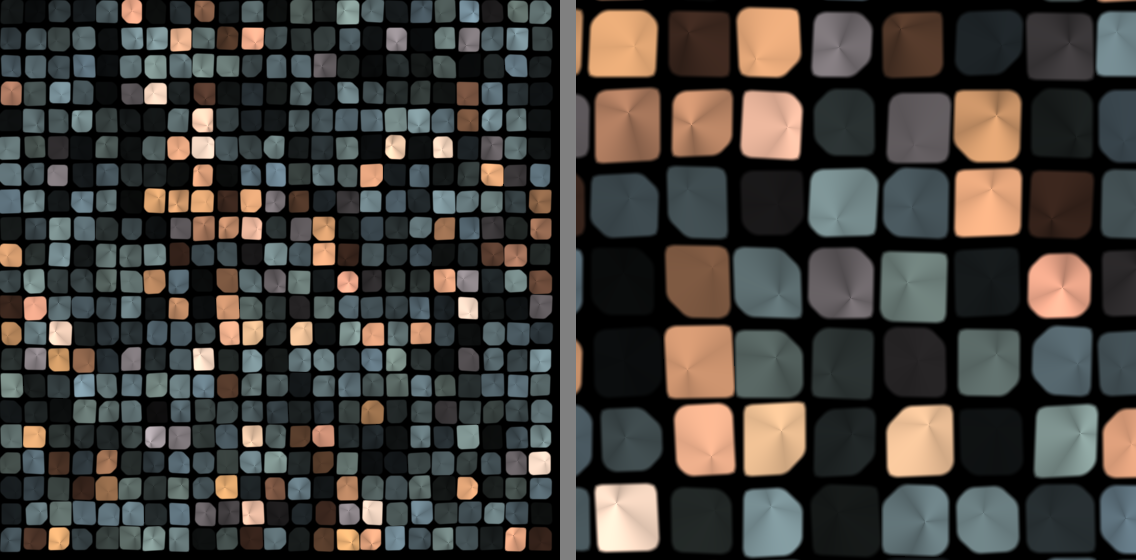
Left, the full canvas; right, a detail of the centre.
Reproduce this pattern procedurally as a WebGL 1 fragment shader.

```glsl
precision highp float;
uniform vec2 u_resolution;

#define GRID vec2(23.0, 21.0)
#define PITCH vec2(0.0430, 0.04707)
#define FIRST_CENTER vec2(0.0195, 0.0378)
#define HALF_SIZE vec2(0.0190, 0.0203)
#define ROW_BOW 0.011
#define JITTER 0.0035
#define MAX_CUT 0.0075
#define ROUNDING 0.003
#define WARM_SHARE 0.18
#define FACET_DEPTH 0.26

float hash(vec2 id, float seed) {
  return fract(sin(dot(id, vec2(127.1, 311.7)) + seed * 74.7) * 43758.5453);
}

float smoothMax(float a, float b, float k) {
  float h = max(k - abs(a - b), 0.0) / k;
  return max(a, b) + h * h * k * 0.25;
}

vec2 tileCenter(vec2 id) {
  vec2 wobble = vec2(hash(id, 1.0), hash(id, 2.0)) - 0.5;
  float rowShift = hash(vec2(id.y, 5.0), 3.0) - 0.5;
  vec2 center = FIRST_CENTER + id * PITCH + wobble * JITTER;
  center.x += rowShift * 0.005;
  center.y -= ROW_BOW * sin(3.14159 * id.y / (GRID.y - 1.0));
  return center;
}

// Skewed box with a different cut on each corner
float tileDistance(vec2 p, vec2 id) {
  p += p.yx * (vec2(hash(id, 4.0), hash(id, 5.0)) - 0.5) * 0.12;
  vec2 halfSize = HALF_SIZE + (vec2(hash(id, 6.0), hash(id, 7.0)) - 0.5) * 0.003;
  vec2 q = abs(p) - halfSize;
  vec2 corner = step(0.0, p);
  float chance = hash(id, 8.0 + corner.x + 2.0 * corner.y);
  float cut = 0.001 + MAX_CUT * chance * chance;
  float chamfer = dot(q, vec2(0.7071)) + cut;
  return smoothMax(max(q.x, q.y), chamfer, ROUNDING);
}

vec3 coolColor(vec2 id) {
  float level = mix(0.04, 0.60, pow(hash(id, 13.0), 1.15));
  vec3 tint = mix(vec3(0.87, 1.0, 0.95), vec3(0.80, 0.97, 1.07), hash(id, 14.0));
  tint = mix(tint, vec3(1.08, 1.02, 1.05), step(0.92, hash(id, 15.0)));
  return level * tint;
}

vec3 warmColor(vec2 id) {
  float level = hash(id, 16.0);
  vec3 peach = mix(vec3(0.88, 0.66, 0.43), vec3(0.92, 0.65, 0.54), hash(id, 17.0));
  vec3 color = mix(vec3(0.20, 0.13, 0.10), peach, smoothstep(0.0, 0.6, level));
  return mix(color, vec3(0.97, 0.86, 0.78), smoothstep(0.72, 1.0, level));
}

// Warm tiles gather in loose patches
vec3 tileColor(vec2 id) {
  float patches = sin(id.x * 0.55 + id.y * 0.2) * 0.25 + cos(id.y * 0.52 + 0.2) * 0.45;
  float warm = step(hash(id, 18.0), WARM_SHARE * (1.0 + patches));
  return mix(coolColor(id), warmColor(id), warm);
}

// Creased wedges fanning out from an off-center point
float facetShade(vec2 p, vec2 id) {
  vec2 apex = (vec2(hash(id, 19.0), hash(id, 20.0)) - 0.5) * HALF_SIZE;
  vec2 ray = p - apex;
  float angle = atan(ray.y, ray.x + 1e-6);
  float phase = 6.2832 * hash(id, 21.0);
  float wedges = abs(sin(angle * 1.5 + phase)) - 0.64;
  float slope = 0.4 * cos(angle + phase * 2.0);
  float strength = FACET_DEPTH * mix(0.25, 1.0, hash(id, 22.0));
  return 1.0 + strength * (wedges + slope);
}

void main() {
  vec2 uv = gl_FragCoord.xy / u_resolution;
  float pixel = 1.0 / min(u_resolution.x, u_resolution.y);
  vec2 cell = floor((uv - FIRST_CENTER) / PITCH + 0.5);

  // Nearest tile among the neighbours
  float nearest = 1.0;
  vec2 nearestId = vec2(0.0);
  vec2 local = vec2(0.0);
  for (int j = -1; j <= 1; j++) {
    for (int i = -1; i <= 1; i++) {
      vec2 id = cell + vec2(float(i), float(j));
      vec2 inside = step(vec2(0.0), id) * step(id, GRID - 1.0);
      vec2 p = uv - tileCenter(id);
      float d = mix(1.0, tileDistance(p, id), inside.x * inside.y);
      if (d < nearest) {
        nearest = d;
        nearestId = id;
        local = p;
      }
    }
  }

  float softness = max(pixel, 0.0016);
  float mask = 1.0 - smoothstep(-softness, softness, nearest);
  vec3 color = tileColor(nearestId) * facetShade(local, nearestId);
  gl_FragColor = vec4(clamp(color * mask, 0.0, 1.0), 1.0);
}
```
